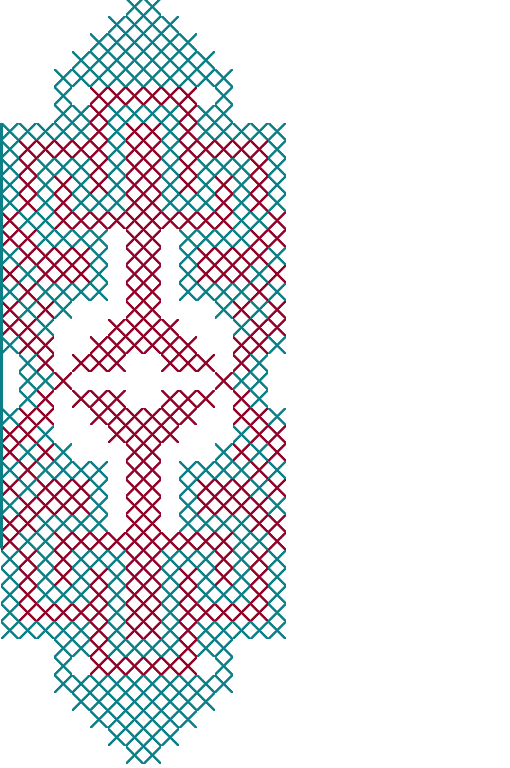
Reproduce this pattern procedurally as a Shadertoy shader.

```glsl
#define CELL 0.0232
#define CENTER vec2(0.1868, 0.5040)
#define HALF_THREAD 0.069
#define TEAL vec3(0.05, 0.50, 0.53)
#define CRIMSON vec3(0.57, 0.01, 0.16)
#define PAPER vec3(1.0)
#define EDGE_BAR vec3(0.0040, 0.286, 0.840)

bool within(int v, int lo, int hi) { return v >= lo && v <= hi; }

// Ground cloth: pointed ends, neck and stepped body
bool tealArea(int c, int r) {
    bool roof = r >= 17 && c + r <= 21;
    bool neck = within(r, 15, 16) && c <= 4 && !(r == 16 && c == 3);
    int inner = r > 8 ? 0 : r > 4 ? 2 : r == 4 ? 4 : 5;
    int outer = r < 2 ? 6 : 7;
    bool body = r <= 14 && within(c, inner, outer);
    return roof || neck || body;
}

// Figure: arches, hooks, stem, diamond and zigzag border
bool crimsonArea(int c, int r) {
    bool arch = (r == 16 && c <= 2) || (c == 2 && within(r, 11, 16));
    bool shoulder = (r == 13 && within(c, 2, 6)) || (c == 6 && within(r, 10, 13));
    bool hook = (r == 9 && c <= 4) || (c == 4 && within(r, 9, 11));
    bool stem = c == 0 && within(r, 2, 14);
    bool block = within(c, 3, 5) && within(r, 6, 7);
    bool diamond = r <= 3 && within(c + r, r > 0 ? 2 : 4, 4);
    int d = c - r;
    bool lowerZig = within(c, 5, 7) && (within(d, 3, 4) || d == 1);
    bool upperZig = within(c, 6, 7) && within(d, -2, -1);
    return arch || shoulder || hook || stem || block || diamond || lowerZig || upperZig;
}

void mainImage(out vec4 fragColor, in vec2 fragCoord) {
    vec2 uv = fragCoord / iResolution.y;
    float pixel = 1.0 / iResolution.y;

    // Mirrored stitch grid with a shared middle row
    vec2 grid = abs((uv - CENTER) / CELL) + vec2(0.0, 0.5);
    ivec2 id = ivec2(floor(grid));
    vec2 local = abs(fract(grid) - 0.5);

    // Cross stitch
    float dist = abs(local.x - local.y) * 0.70711 - HALF_THREAD;
    float aa = 0.5 * pixel / CELL;
    float thread = 1.0 - smoothstep(-aa, aa, dist);
    bool red = crimsonArea(id.x, id.y);
    bool stitched = red || tealArea(id.x, id.y);
    vec3 color = mix(PAPER, red ? CRIMSON : TEAL, stitched ? thread : 0.0);

    // Solid thread along the left edge
    float barDist = max(uv.x - EDGE_BAR.x, max(EDGE_BAR.y - uv.y, uv.y - EDGE_BAR.z));
    color = mix(color, TEAL, 1.0 - smoothstep(-0.5 * pixel, 0.5 * pixel, barDist));

    fragColor = vec4(color, 1.0);
}
```
